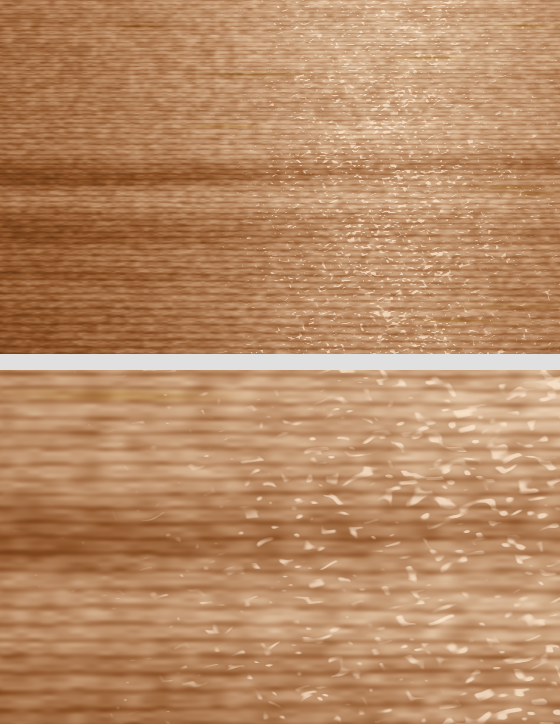
Top, the full canvas; bottom, a detail of the centre.
Give the GLSL for this texture, as a Shadertoy shader.

```glsl
// Planed softwood board with fine horizontal grain and a glittering sheen.

#define DARK_WOOD vec3(0.50, 0.28, 0.12)
#define PALE_WOOD vec3(0.90, 0.79, 0.67)
#define GLINT_COLOR vec3(1.0, 0.92, 0.83)
#define RING_DENSITY vec2(41.0, 26.0)
#define RING_CONTRAST 0.23
#define FLECK_CONTRAST 0.24
#define FIBRE_CONTRAST 0.20
#define GLINT_SCALE vec2(105.0, 200.0)
#define GLINT_STRENGTH 0.72
#define STREAK_COUNT 9

float hash(vec2 p) {
    return fract(sin(dot(p, vec2(127.1, 311.7))) * 43758.5453);
}

float noise(vec2 p) {
    vec2 i = floor(p), f = fract(p);
    f = f * f * (3.0 - 2.0 * f);
    return mix(mix(hash(i), hash(i + vec2(1, 0)), f.x),
               mix(hash(i + vec2(0, 1)), hash(i + vec2(1, 1)), f.x), f.y);
}

float bell(float d, float width) {
    return exp(-d * d / (width * width));
}

// Broad light from the upper right, falling off to the left edge
float lighting(vec2 uv) {
    float tone = 0.20 + 0.40 * smoothstep(-0.15, 0.7, uv.x);
    tone += mix(-0.09, 0.14, uv.y) + 0.07 * bell(uv.x - 0.7, 0.25);
    return tone - 0.13 * smoothstep(0.75, 1.1, uv.x);
}

// Wide stains and pale zones that follow the grain
float stains(vec2 uv) {
    float wave = 0.012 * (noise(vec2(uv.x * 4.0, 3.0)) - 0.5);
    float y = uv.y + wave;
    float fade = mix(1.0, 0.45, smoothstep(0.2, 0.9, uv.x));
    float d = y - mix(0.485, 0.53, smoothstep(0.0, 0.9, uv.x));
    float tone = -0.25 * bell(d, d > 0.0 ? 0.04 : 0.018);
    tone -= fade * (0.19 * bell(y - 0.345, 0.04) + 0.17 * bell(y - 0.22, 0.013));
    tone += 0.08 * bell(y - 0.435, 0.025) + 0.05 * bell(y - 0.60, 0.06);
    return tone + 0.13 * (noise(vec2(uv.x * 1.5, y * 28.0)) - 0.5);
}

// Growth rings: wide and dark below, finer and softer above
float rings(vec2 p, float y) {
    float phase = RING_DENSITY.x * y + RING_DENSITY.y * y * y;
    phase += 0.9 * noise(vec2(p.x * 0.8, y * 14.0));
    phase += 0.22 * noise(vec2(p.x * 14.0, y * 45.0));
    return pow(0.5 + 0.5 * cos(6.28318 * phase), 2.5);
}

// A few thin, tapering resin streaks
float streaks(vec2 p, float aspect) {
    float sum = 0.0;
    for (int i = 0; i < STREAK_COUNT; i++) {
        float k = float(i);
        vec2 centre = vec2(hash(vec2(k, 1.3)) * aspect, hash(vec2(k, 7.9)));
        vec2 d = p - centre;
        float taper = bell(d.x, mix(0.06, 0.14, hash(vec2(k, 4.1))));
        sum += taper * bell(d.y + 0.01 * d.x, 0.0045);
    }
    return min(sum, 1.0);
}

// Bright grains, dense around the sheen and rare elsewhere
float glints(vec2 p, vec2 uv, float ring) {
    float sheen = smoothstep(0.22, 0.68, uv.x);
    sheen *= mix(1.0, 0.5, smoothstep(0.74, 1.0, uv.x));
    float patches = noise(p * vec2(14.0, 22.0) + 5.0);
    float density = sheen * (0.55 + 0.65 * patches);
    float cutoff = mix(1.0, 0.60, density);
    vec2 q = vec2(p.x + 0.5 * p.y, p.y - 0.18 * p.x);
    q += 0.012 * noise(p * 45.0);
    float grain = noise(q * GLINT_SCALE);
    return smoothstep(cutoff, cutoff + 0.24, grain) * (1.0 - 0.65 * ring);
}

// Maps tone to wood; blue and green rise later than red
vec3 woodColor(float tone) {
    vec3 rise = pow(vec3(max(tone, 0.0)), vec3(1.0, 1.17, 1.25));
    vec3 wood = mix(DARK_WOOD, PALE_WOOD, rise);
    return wood * (1.0 + 0.9 * clamp(tone, -0.6, 0.0));
}

void mainImage(out vec4 fragColor, in vec2 fragCoord) {
    vec2 uv = fragCoord / iResolution.xy;
    float aspect = iResolution.x / iResolution.y;
    vec2 p = vec2(uv.x * aspect, uv.y);

    float ring = rings(p, uv.y);
    float streak = streaks(p, aspect);
    float glint = glints(p, uv, ring);

    // Slanted ray flecks and fine fibres
    vec2 slant = vec2(p.x - 0.7 * p.y, p.y + 0.15 * p.x);
    float fleck = noise(slant * vec2(42.0, 75.0)) - 0.5;
    float fibre = noise(p * vec2(75.0, 240.0) + 19.0) - 0.5;

    float tone = lighting(uv) + stains(uv);
    tone -= RING_CONTRAST * mix(1.15, 0.75, uv.y) * (ring - 0.33);
    tone += FLECK_CONTRAST * fleck + FIBRE_CONTRAST * fibre;
    tone -= 0.22 * streak;

    vec3 color = woodColor(tone);
    color.b *= 1.0 - 0.18 * streak;
    color = mix(color, GLINT_COLOR, GLINT_STRENGTH * glint);
    fragColor = vec4(clamp(color, 0.0, 1.0), 1.0);
}
```
